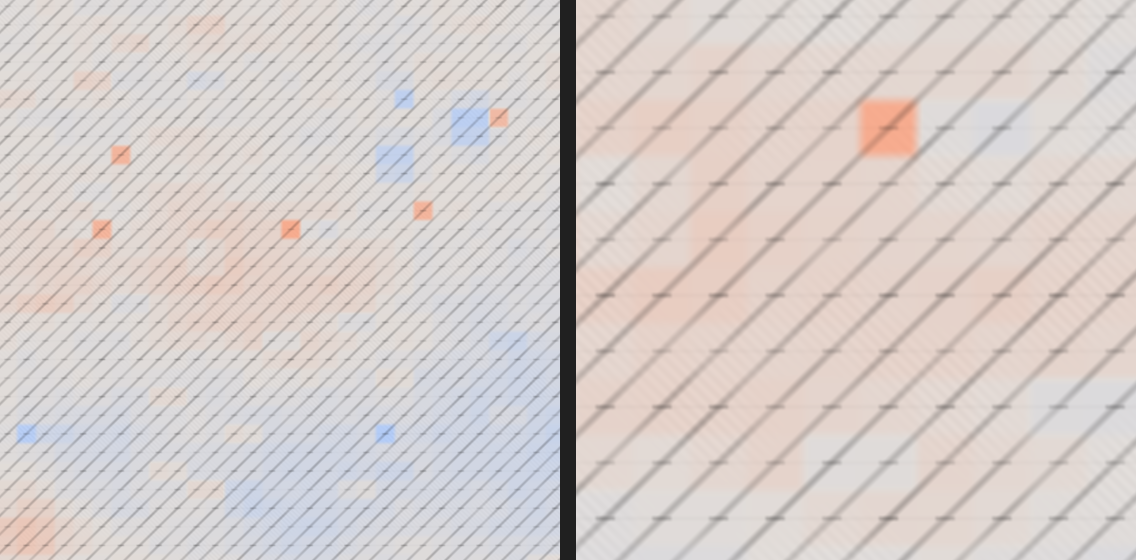
Left, the full canvas; right, a detail of the centre.
A WebGL 2 fragment shader for this background:

```glsl
#version 300 es
precision highp float;
// A pale heat map of small square cells in neutral, warm and cool tints,
// crossed by one worn rising diagonal per cell with a short dash at each centre.
// Cell values come from broad soft regions, gradient noise and hashed outliers.

#define REPEATS vec2(29.65, 30.12)
#define PHASE vec2(0.102, 0.716)
#define LINE_WIDTH 0.15
#define LINE_DARKNESS 0.175
#define DASH_SIZE vec2(0.17, 0.035)
#define DASH_DARKNESS 0.17
#define CELL_SOFTNESS 0.14
#define GRAIN 0.010
#define NEUTRAL vec3(0.882, 0.862, 0.848)
#define WARM vec3(0.98, 0.64, 0.51)
#define COOL vec3(0.65, 0.78, 1.00)

uniform vec2 u_resolution;
out vec4 fragColor;

// Broad tinted regions: centre x, centre y, radius, heat
const int REGION_COUNT = 9;
const vec4 REGIONS[REGION_COUNT] = vec4[](
    vec4(0.36, 0.54, 0.12, 0.23), vec4(0.55, 0.47, 0.15, 0.17),
    vec4(0.08, 0.54, 0.09, 0.20), vec4(0.05, 0.05, 0.06, 0.38),
    vec4(0.97, 0.23, 0.24, -0.33), vec4(0.54, 0.13, 0.16, -0.30),
    vec4(0.84, 0.78, 0.038, -0.85), vec4(0.705, 0.71, 0.030, -0.80),
    vec4(0.20, 0.21, 0.11, -0.24));

float hash(vec2 p) {
    vec3 q = fract(p.xyx * 0.1031);
    q += dot(q, q.yzx + 33.33);
    return fract((q.x + q.y) * q.z);
}

vec2 gradient(vec2 p) {
    float angle = 6.2832 * hash(p + 17.0);
    return vec2(cos(angle), sin(angle));
}

float gradientNoise(vec2 p) {
    vec2 i = floor(p), f = fract(p);
    vec2 w = f * f * f * (f * (f * 6.0 - 15.0) + 10.0);
    vec2 e = vec2(1.0, 0.0);
    float low = mix(dot(gradient(i), f), dot(gradient(i + e), f - e), w.x);
    float high = mix(dot(gradient(i + e.yx), f - e.yx),
                     dot(gradient(i + 1.0), f - 1.0), w.x);
    return mix(low, high, w.y);
}

// Signed heat of one cell: below zero is cool, above is warm
float cellHeat(vec2 cell) {
    vec2 centre = (cell + 0.5 - PHASE) / REPEATS;
    float heat = -0.015;
    for (int i = 0; i < REGION_COUNT; i++) {
        vec2 d = (centre - REGIONS[i].xy) / REGIONS[i].z;
        heat += REGIONS[i].w * exp(-dot(d, d));
    }
    heat += 0.13 * gradientNoise(cell * vec2(0.23, 0.37));
    heat += 0.10 * gradientNoise(cell * vec2(0.57, 0.81) + 40.0);

    // Mild outliers span two cells; rare strong ones fill one
    float mild = hash(vec2(floor(cell.x * 0.5), cell.y) + 61.0);
    heat += 0.15 * (step(0.98, mild) - step(mild, 0.025));
    float strong = hash(cell + 137.0);
    heat += 0.70 * step(0.998, strong) - 0.55 * step(strong, 0.0025);
    return clamp(heat, -1.0, 1.0);
}

// Blend neighbouring cells across a narrow soft border
float heatField(vec2 grid, vec2 pixel) {
    vec2 i = floor(grid - 0.5), f = fract(grid - 0.5);
    vec2 soft = max(vec2(CELL_SOFTNESS), pixel);
    vec2 w = smoothstep(0.5 - soft, 0.5 + soft, f);
    vec2 e = vec2(1.0, 0.0);
    return mix(mix(cellHeat(i), cellHeat(i + e), w.x),
               mix(cellHeat(i + e.yx), cellHeat(i + 1.0), w.x), w.y);
}

void main() {
    vec2 uv = gl_FragCoord.xy / u_resolution;
    vec2 grid = uv * REPEATS + PHASE;
    vec2 pixel = REPEATS / u_resolution;
    vec2 local = fract(grid) - 0.5;

    // Tinted ground
    float heat = heatField(grid, pixel);
    vec3 color = mix(NEUTRAL, heat > 0.0 ? WARM : COOL, abs(heat));

    // Rising diagonals, unevenly worn
    float wear = 0.97 + 0.65 * gradientNoise(grid * 0.8 + 9.0);
    float across = abs(fract(grid.x - grid.y + 0.5) - 0.5);
    float line = 1.0 - smoothstep(0.0, LINE_WIDTH + pixel.x * 0.5, across);
    color *= 1.0 - LINE_DARKNESS * wear * line;

    // Centre dashes and a faint row line, slightly stronger on alternate rows
    float rowStrength = mix(0.75, 1.0, mod(floor(grid.y), 2.0));
    vec2 edge = pixel * 0.6 + 0.03;
    vec2 inside = 1.0 - smoothstep(DASH_SIZE - edge, DASH_SIZE + edge, abs(local));
    color *= 1.0 - DASH_DARKNESS * rowStrength * wear * inside.x * inside.y;
    color *= 1.0 - 0.02 * rowStrength * inside.y;

    // Patchy fine hatch falling the other way
    float patches = smoothstep(-0.2, 0.4, gradientNoise(grid * 0.45 + 70.0));
    color += GRAIN * patches * sin(6.2832 * 4.0 * (grid.x + grid.y));

    fragColor = vec4(clamp(color, 0.0, 1.0), 1.0);
}
```
